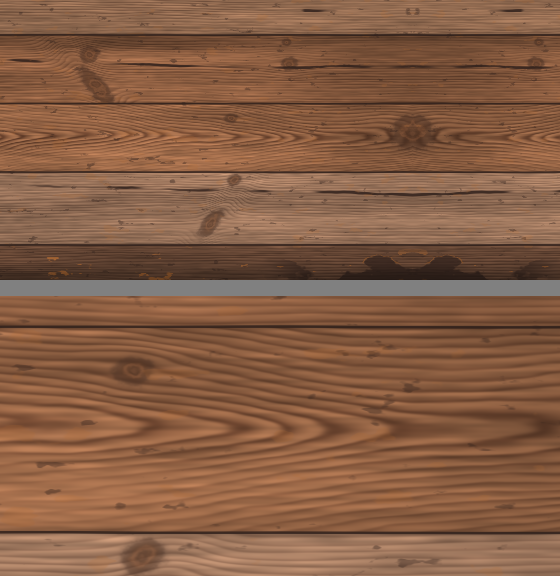
Top: the whole. Bottom: its middle third, enlarged.
Give the GLSL for this texture, as a Shadertoy shader.

```glsl
// Five weathered horizontal boards with knots, cracks and a charred lower edge.
// Rings are a sine of a warped height field that flows around each knot; the
// right end reflects the boards about a vertical axis. Units: canvas heights.

const float MIRROR_X = 1.474;
const float SEAMS[4] = float[4](0.125, 0.385, 0.630, 0.875);
const vec3 BOARDS[5] = vec3[5](vec3(0.40, 0.28, 0.21), vec3(0.62, 0.47, 0.37),
    vec3(0.62, 0.42, 0.29), vec3(0.58, 0.39, 0.27), vec3(0.61, 0.45, 0.34));
const vec3 DARK = vec3(0.19, 0.13, 0.11);
const vec3 KNOT = vec3(0.46, 0.29, 0.19);
const vec3 RAW_WOOD = vec3(0.70, 0.42, 0.20);

// Knots: centre x, centre y, radius, tilt (tilted knots are longer)
const vec4 KNOTS[8] = vec4[8](
    vec4(0.318, 0.805, 0.024, 0.0), vec4(0.344, 0.693, 0.029, -0.85),
    vec4(1.034, 0.771, 0.021, 0.0), vec4(1.023, 0.849, 0.012, 0.0),
    vec4(0.826, 0.576, 0.016, 0.0), vec4(1.474, 0.526, 0.050, 0.0),
    vec4(0.836, 0.357, 0.019, 0.0), vec4(0.750, 0.198, 0.023, 0.85));

// Cracks: start x, end x, start y, end y
const vec4 CRACKS[5] = vec4[5](
    vec4(-0.2, 0.98, 0.790, 0.757), vec4(0.92, 1.6, 0.757, 0.766),
    vec4(0.84, 1.6, 0.320, 0.303), vec4(0.05, 0.90, 0.337, 0.318),
    vec4(1.07, 1.21, 0.963, 0.961));

float hash(vec2 p) {
    vec3 q = fract(p.xyx * 0.1031);
    q += dot(q, q.yzx + 33.33);
    return fract((q.x + q.y) * q.z);
}

float noise(vec2 p) {
    vec2 i = floor(p), f = fract(p);
    f = f * f * (3.0 - 2.0 * f);
    return mix(mix(hash(i), hash(i + vec2(1, 0)), f.x),
               mix(hash(i + vec2(0, 1)), hash(i + vec2(1, 1)), f.x), f.y);
}

float fbm(vec2 p) {
    float sum = 0.0, amp = 0.533;
    for (int i = 0; i < 4; i++) {
        sum += amp * noise(p);
        p = p * 2.03 + 17.3;
        amp *= 0.5;
    }
    return sum;
}

int boardAt(float y) {
    int n = 0;
    for (int i = 0; i < 4; i++) n += int(y > SEAMS[i]);
    return n;
}

// Offset from a knot, scaled so that its rim has length 1
vec2 knotSpace(vec2 p, vec4 k) {
    vec2 d = p - k.xy;
    float c = cos(k.w), s = sin(k.w);
    d = vec2(c * d.x + s * d.y, c * d.y - s * d.x);
    return d / (k.z * vec2(1.25 + 1.3 * abs(k.w), 1.0));
}

// Height field that spreads around the knots of one board
float grainHeight(vec2 p, int board) {
    float y = p.y + 0.018 * (fbm(p * vec2(2.2, 6.0) + 9.0 * float(board)) - 0.5);
    for (int i = 0; i < 8; i++) {
        vec4 k = KNOTS[i];
        vec2 d = knotSpace(p, k) * vec2(0.35, 0.55);
        if (boardAt(k.y) == board) y -= (p.y - k.y) * 0.7 * exp(-dot(d, d));
    }
    return y;
}

// Late-wood darkness; the middle board has nested pointed arches
float rings(vec2 p, int board) {
    float y = grainHeight(p, board);
    float phase = 100.0 * y + 3.0 * fbm(vec2(p.x * 1.2, p.y * 14.0));
    if (board == 2) {
        float dy = y - 0.513 - 0.008 * sin(p.x * 5.0);
        phase = 11.0 * p.x + 0.4 * sin(13.0 * p.x) + 92.0 * sqrt(dy * dy + 0.0002)
              + 1.5 * fbm(p * vec2(5.0, 18.0));
    }
    float t = 6.2832 * phase;
    return pow(0.5 + 0.5 * sin(t + 0.5 * sin(t)), 1.5);
}

vec3 addKnots(vec3 col, vec2 p, int board) {
    for (int i = 0; i < 8; i++) {
        vec4 k = KNOTS[i];
        if (boardAt(k.y) != board) continue;
        float r = length(knotSpace(p, k)) + 0.9 * (fbm(p * vec2(40.0, 60.0)) - 0.5);
        float ringTone = 0.88 + 0.12 * cos(r * 13.0);
        col = mix(col, KNOT * ringTone, 0.65 * (1.0 - smoothstep(0.5, 1.25, r)));
        float rim = 0.8 * exp(-14.0 * (r - 0.95) * (r - 0.95)) + 0.5 * exp(-7.0 * r * r);
        col = mix(col, DARK, 0.45 * min(rim, 1.0));
    }
    return col;
}

vec3 addCracks(vec3 col, vec2 p, float px) {
    for (int i = 0; i < 5; i++) {
        vec4 c = CRACKS[i];
        float t = (p.x - c.x) / (c.y - c.x);
        float y = mix(c.z, c.w, t) + 0.012 * (fbm(vec2(p.x * 9.0, c.z * 40.0)) - 0.5);
        float taper = smoothstep(0.0, 0.15, t) * (1.0 - smoothstep(0.85, 1.0, t));
        float gap = noise(vec2(p.x * 11.0, c.w * 70.0));
        float width = 0.0032 * taper * gap;
        float line = 1.0 - smoothstep(width, width + 1.2 * px, abs(p.y - y));
        col = mix(col, DARK, 0.85 * line * taper * smoothstep(0.1, 0.6, gap));
    }
    return col;
}

void mainImage(out vec4 fragColor, in vec2 fragCoord) {
    float px = 1.0 / iResolution.y;
    vec2 uv = fragCoord * px;
    vec2 p = vec2(MIRROR_X - abs(uv.x - MIRROR_X), uv.y);
    int board = boardAt(p.y);

    // Board colour, streaky blotches, rings and fibres
    vec3 col = BOARDS[board] * (0.80 + 0.40 * fbm(p * vec2(2.0, 14.0) + float(board)));
    float contrast = mix(0.10, 0.65, noise(vec2(p.x * 1.6, p.y * 24.0)));
    float axis = (p.y - 0.513) / 0.05;
    if (board == 2) contrast = min(contrast + 0.5 * exp(-axis * axis), 1.0);
    col = mix(col, col * vec3(0.60, 0.55, 0.54), rings(p, board) * contrast);
    float fibre = 0.6 * noise(p * vec2(8.0, 200.0)) + 0.4 * noise(p * vec2(30.0, 240.0));
    col *= 0.84 + 0.32 * fibre;
    if (board == 3) col *= 1.0 - 0.25 * smoothstep(0.79, 0.86, p.y);
    if (board == 2 || board == 3) col *= 1.0 - 0.12 * smoothstep(0.9, 1.4, p.x);
    col = addCracks(addKnots(col, p, board), p, px);

    // Small dark nicks and chips of raw wood, mostly on the lowest board
    float nick = smoothstep(0.72, 0.82, fbm(p * vec2(26.0, 60.0)));
    col = mix(col, DARK, 0.4 * nick);
    float chip = smoothstep(0.70, 0.76, fbm(p * vec2(16.0, 40.0) + 5.0));
    float lowBoard = 1.0 - smoothstep(0.07, 0.11, p.y);
    col = mix(col, RAW_WOOD, chip * mix(0.2, 0.8, lowBoard));

    // Charred patches with ragged borders of raw wood on the lowest board
    float charZone = smoothstep(0.9, 1.15, p.x) * lowBoard;
    float burn = fbm(p * vec2(11.0, 20.0) + 3.0) - 0.53 + 3.0 * (p.y - 0.035);
    float border = exp(-pow(abs(burn - 0.03) / 0.025, 2.0));
    float ragged = smoothstep(0.5, 0.7, noise(p * vec2(13.0, 26.0)));
    col = mix(col, RAW_WOOD * 0.8, 0.8 * border * ragged * charZone);
    col = mix(col, DARK, 0.7 * charZone * (1.0 - smoothstep(-0.05, 0.02, burn)));
    col *= 1.0 - 0.35 * (1.0 - smoothstep(0.0, 0.08, p.y));

    // Seams: dark gap, soft shade and a worn bright edge below
    for (int i = 0; i < 4; i++) {
        float d = uv.y - SEAMS[i] + 0.0015 * (noise(vec2(uv.x * 7.0, SEAMS[i] * 90.0)) - 0.5);
        float edge = exp(-pow(abs(d + 0.007) / 0.004, 2.0));
        col *= 1.0 + 0.22 * edge * noise(vec2(uv.x * 20.0, 3.0));
        col *= 1.0 - 0.22 * exp(-abs(d) / 0.006);
        col = mix(col, DARK, 0.85 * (1.0 - smoothstep(0.0008, 0.0008 + 1.2 * px, abs(d))));
    }
    fragColor = vec4(clamp(col, 0.0, 1.0), 1.0);
}
```
